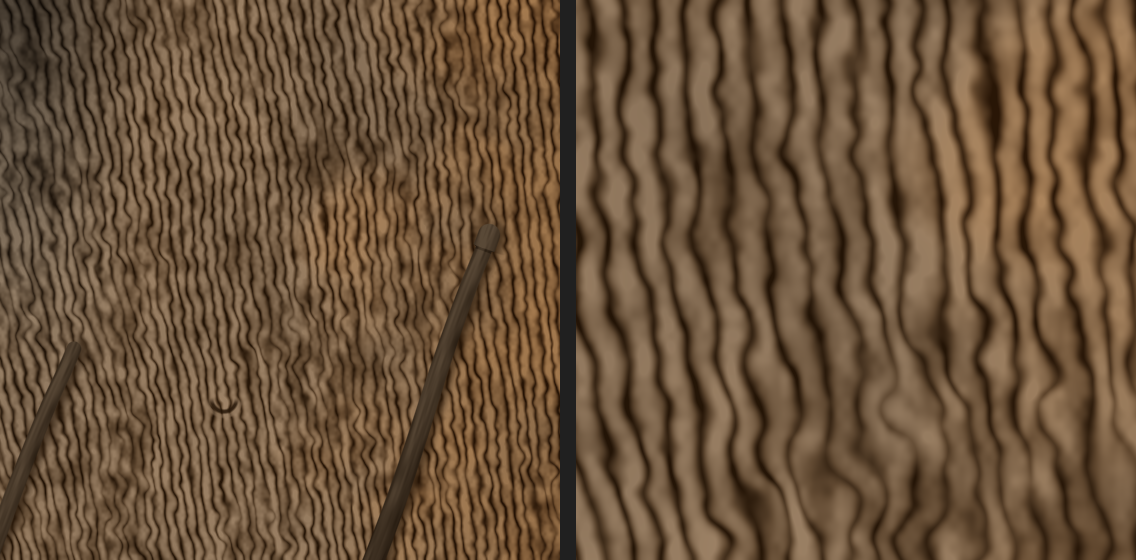
Left: the whole. Right: its middle third, enlarged.
A Shadertoy shader for this texture:

```glsl
const float TAU = 6.2831853;
const float RIDGE_COUNT = 56.0;
const vec3 GROOVE = vec3(0.14, 0.08, 0.025);
const vec3 BARK = vec3(0.37, 0.28, 0.19);
const vec3 CREST = vec3(0.58, 0.48, 0.375);
const vec3 ROD_DARK = vec3(0.16, 0.115, 0.07);
const vec3 ROD_LIGHT = vec3(0.35, 0.285, 0.215);

float hash(vec2 cell) {
    vec3 q = fract(vec3(cell.xyx) * 0.1031);
    q += dot(q, q.yzx + 33.33);
    return fract((q.x + q.y) * q.z);
}

float noise(vec2 p) {
    vec2 cell = floor(p), f = fract(p);
    f = f * f * (3.0 - 2.0 * f);
    return mix(mix(hash(cell), hash(cell + vec2(1, 0)), f.x),
               mix(hash(cell + vec2(0, 1)), hash(cell + vec2(1, 1)), f.x), f.y);
}

float fbm(vec2 p) {
    float sum = 0.0, weight = 0.5;
    for (int i = 0; i < 4; i++) {
        sum += weight * noise(p);
        p = mat2(1.6, 1.2, -1.2, 1.6) * p + 7.3;
        weight *= 0.5;
    }
    return sum / 0.9375;
}

// Height of the leaning, wavering ridges, broken up inside rough patches
float ridgeHeight(vec2 p, float lean, float count) {
    float u = (p.x + p.y * lean) * count;
    float rough = smoothstep(0.46, 0.72, fbm(p * vec2(9.0, 7.0) + 3.0));
    float bend = 1.4 * (noise(p * vec2(5.0, 4.0)) - 0.5);
    float wobble = (0.5 + 0.65 * rough) * (noise(vec2(u * 0.75, p.y * 38.0)) - 0.5);
    wobble += 0.3 * (noise(vec2(u * 1.3, p.y * 75.0) + 19.0) - 0.5);
    float phase = TAU * (u + bend + wobble);
    // A small second harmonic gives each ridge one steep shaded flank
    float wave = 0.5 + 0.5 * sin(phase + 0.4 * cos(phase));
    float lumps = noise(vec2(u * 1.25, p.y * 42.0) + 51.0);
    float height = mix(pow(wave, 0.72), 0.2 + 0.75 * lumps, 0.16 + 0.42 * rough);
    return height + 0.26 * (lumps - 0.5);
}

vec3 barkRamp(float height) {
    float t = clamp(height, 0.0, 1.0);
    return t < 0.5 ? mix(GROOVE, BARK, t * 2.0) : mix(BARK, CREST, t * 2.0 - 1.0);
}

// Broad stains: grey and dark at upper left, warm brown at right
vec3 stain(vec3 color, vec2 p) {
    float blotch = fbm(p * 5.0 + 21.0);
    float grey = dot(color, vec3(0.33));
    float cool = smoothstep(0.25, 0.0, p.x - 0.06 * blotch) * smoothstep(0.1, 0.7, p.y);
    float warm = smoothstep(0.5, 1.0, p.x + 0.5 * (blotch - 0.5));
    color = mix(color, vec3(grey) * vec3(1.08, 1.0, 0.88), 0.45 * cool);
    color *= mix(vec3(1.0), vec3(1.08, 0.97, 0.8), warm);
    color *= 1.0 - 0.4 * smoothstep(0.55, 0.0, length((p - vec2(0.0, 1.0)) * vec2(1.6, 1.0)));
    return color * (0.86 + 0.28 * blotch);
}

// Small curved nick with a lit lower lip
vec3 drawNick(vec3 color, vec2 p, vec2 center, float radius) {
    vec2 q = p - center;
    float ring = length(q) - radius;
    float span = smoothstep(0.2, -0.45, q.y / radius);
    float dark = span * smoothstep(0.006, 0.001, abs(ring));
    float lip = span * smoothstep(0.006, 0.001, abs(ring - 0.008));
    return mix(mix(color, CREST, 0.5 * lip), GROOVE, 0.85 * dark);
}

// Round weathered rod with a soft shadow and an optional collar at its tip
vec3 drawRod(vec3 color, vec2 p, vec2 tip, vec2 foot, float radius, float collar) {
    vec2 axis = normalize(foot - tip);
    vec2 q = p - tip;
    float along = dot(q, axis);
    float across = axis.x * q.y - axis.y * q.x;
    across += 0.004 * sin(along * 9.0) * smoothstep(0.0, 0.1, along);
    float isCollar = collar * smoothstep(0.036, 0.032, along);
    float r = radius * (0.82 + 0.4 * along + 0.28 * isCollar);
    float edge = length(vec2(across, min(along - 0.4 * r, 0.0))) - r;

    float shadow = smoothstep(0.022, 0.0, edge) * smoothstep(-r, r, across);
    color = mix(color, GROOVE, 0.6 * shadow);

    float side = across / r;
    float light = 0.8 - 0.55 * smoothstep(-0.35, 1.0, side);
    light -= 0.4 * smoothstep(-0.55, -1.0, side);
    light += 0.45 * (noise(vec2(across * 260.0, along * 24.0)) - 0.5);
    light += 0.2 * isCollar - 0.35 * smoothstep(0.3, 0.65, along);
    light -= 0.4 * collar * smoothstep(0.004, 0.001, abs(along - 0.036));
    vec3 wood = mix(ROD_DARK, ROD_LIGHT, clamp(light, 0.0, 1.0));
    return mix(color, wood, smoothstep(0.0015, -0.0015, edge));
}

void mainImage(out vec4 fragColor, in vec2 fragCoord) {
    vec2 p = fragCoord / iResolution.y;

    float lean = mix(0.2, 0.07, p.x);
    float height = ridgeHeight(p, lean, RIDGE_COUNT);
    float grain = noise(p * vec2(190.0, 150.0)) - 0.5;
    vec3 color = stain(barkRamp(height + 0.16 * grain), p);

    color = drawNick(color, p, vec2(0.4, 0.287), 0.022);
    color = drawRod(color, p, vec2(0.876, 0.588), vec2(0.665, 0.0), 0.018, 1.0);
    color = drawRod(color, p, vec2(0.134, 0.382), vec2(0.0, 0.055), 0.016, 0.0);
    fragColor = vec4(color, 1.0);
}
```
